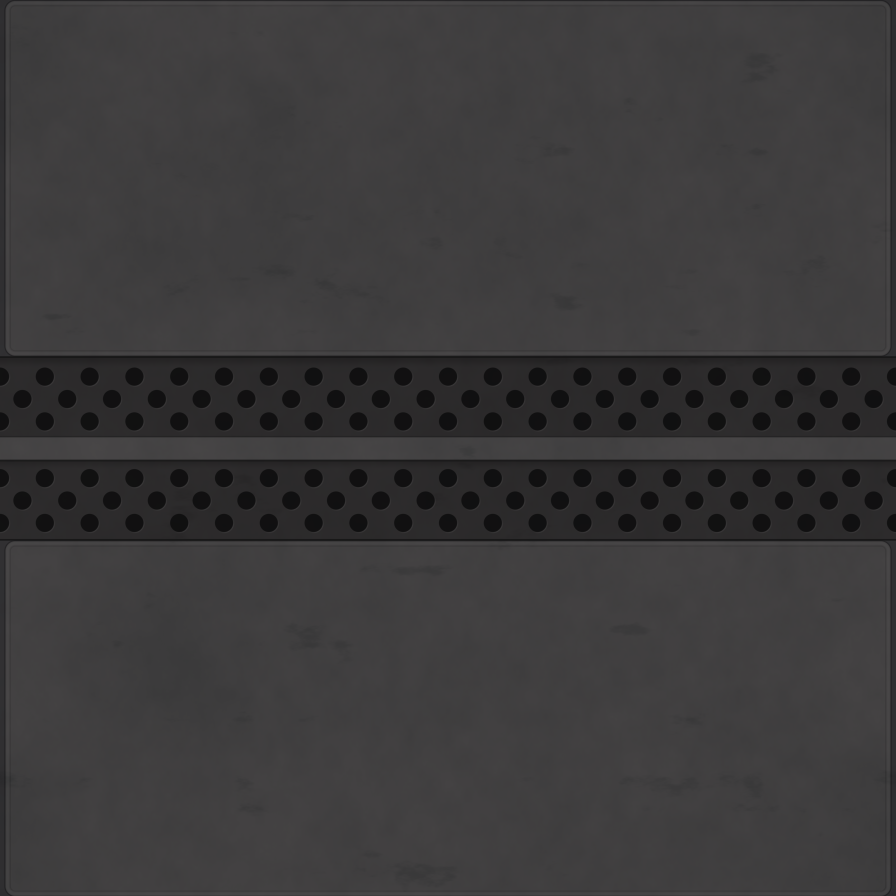
Reproduce this texture procedurally as a Shadertoy shader.

```glsl
float hash(vec2 p) {
    vec3 q = fract(vec3(p.xyx) * 0.1031);
    q += dot(q, q.yzx + 33.33);
    return fract((q.x + q.y) * q.z);
}

// Value noise that wraps after the given number of cells
float noise(vec2 p, vec2 period) {
    vec2 i = floor(p), f = fract(p);
    f = f * f * (3.0 - 2.0 * f);
    vec2 a = mod(i, period), b = mod(i + 1.0, period);
    return mix(mix(hash(a), hash(vec2(b.x, a.y)), f.x),
               mix(hash(vec2(a.x, b.y)), hash(b), f.x), f.y);
}

float fbm(vec2 uv, vec2 cells) {
    float sum = 0.0, amplitude = 0.5;
    for (int i = 0; i < 6; i++) {
        sum += amplitude * noise(uv * cells + float(i) * 17.0, cells);
        cells *= 2.0;
        amplitude *= 0.56;
    }
    return sum / 1.1;
}

float roundedBox(vec2 p, vec2 halfSize, float radius) {
    vec2 q = abs(p) - halfSize + radius;
    return length(max(q, 0.0)) + min(max(q.x, q.y), 0.0) - radius;
}

float line(float d, float halfWidth, float aa) {
    return 1.0 - smoothstep(halfWidth - aa, halfWidth + aa, abs(d));
}

// Distance to the nearest hole in three staggered rows
float holeDistance(vec2 p) {
    float row = clamp(floor(p.y / 0.025 + 0.5), -1.0, 1.0);
    float shift = row == 0.0 ? 0.025 : 0.0;
    float x = mod(p.x - shift + 0.025, 0.05) - 0.025;
    return length(vec2(x, p.y - row * 0.025)) - 0.0101;
}

void mainImage(out vec4 fragColor, in vec2 fragCoord) {
    vec2 uv = fragCoord / iResolution.xy;
    float aa = 0.7 / iResolution.y;
    float fold = abs(uv.y - 0.4995);

    // Wear: broad clouds, fine grain and sparse dark scuffs
    float clouds = fbm(uv, vec2(5.0, 4.0)) - 0.5;
    float grain = fbm(uv, vec2(48.0, 40.0)) - 0.5;
    float scuff = smoothstep(0.70, 0.85, fbm(uv + 0.37, vec2(14.0, 30.0)));
    float wear = 0.045 * clouds + 0.022 * grain - 0.025 * scuff;

    // Dark gutter, rounded panels and the central bar
    vec3 steel = vec3(0.248, 0.243, 0.246) + wear * vec3(1.1, 0.95, 0.95);
    vec3 color = vec3(0.185, 0.182, 0.19) + 0.5 * wear;
    float panel = roundedBox(vec2(uv.x - 0.5, fold - 0.3015), vec2(0.494, 0.198), 0.011);
    color = mix(color, steel, 1.0 - smoothstep(-aa, aa, panel));
    color = mix(color, steel + 0.012, 1.0 - smoothstep(0.013 - aa, 0.013 + aa, fold));

    // Panel bevel: bright rim, then a faint inner groove
    color += 0.018 * line(panel + 0.0025, 0.0014, aa);
    color -= 0.03 * line(panel + 0.0055, 0.0006, aa);
    color -= 0.05 * line(panel - 0.0005, 0.0007, aa);

    // Perforated strips, shaded toward their upper edges
    float strip = abs(fold - 0.0575) - 0.0445;
    float stripMask = 1.0 - smoothstep(-aa, aa, strip);
    float center = uv.y > 0.4995 ? 0.5547 : 0.4414;
    vec2 local = vec2(uv.x, uv.y - center);
    vec3 stripColor = vec3(0.168, 0.162, 0.165) + 0.6 * wear;
    stripColor -= 0.03 * smoothstep(0.034, 0.046, local.y);

    // Holes with a faint light catch on the lower right
    float hole = holeDistance(local);
    float lit = smoothstep(0.0, 0.003, hole - holeDistance(local + vec2(-0.002, 0.002)));
    stripColor += 0.045 * lit * line(hole - 0.0007, 0.0007, aa);
    vec3 holeColor = vec3(0.064, 0.063, 0.065) + 0.15 * wear;
    stripColor = mix(stripColor, holeColor, 1.0 - smoothstep(-aa, aa, hole));
    color = mix(color, stripColor, stripMask);

    // Seams along the strips, deepest at the outer edges
    float outer = step(0.05, fold);
    color = mix(color, vec3(0.075), line(strip, 0.0009, aa) * mix(0.35, 0.85, outer));
    color = mix(color, vec3(0.09), 0.6 * line(uv.y - 0.4857, 0.0009, aa));

    fragColor = vec4(clamp(color, 0.0, 1.0), 1.0);
}
```
